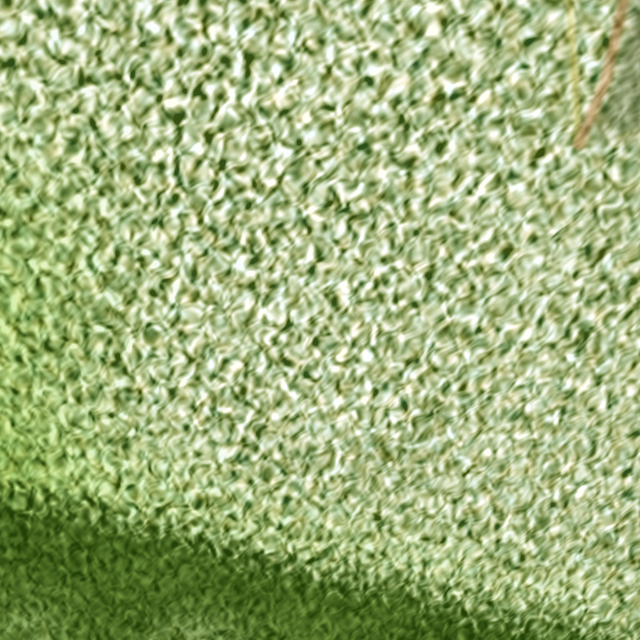
Write a Shadertoy shader that draws this texture.

```glsl
// Sunlit, bleached lawn seen at a slant, with a green shadow across the lower left
// and a slim wooden frame at the upper right. Stretched gradient noise forms the
// blades, a tone ramp colours them, and soft masks place shade, tint and wood.

const vec3 DEEP_GREEN  = vec3(0.20, 0.31, 0.08);
const vec3 LEAF_GREEN  = vec3(0.45, 0.54, 0.28);
const vec3 PALE_GREEN  = vec3(0.66, 0.72, 0.51);
const vec3 DRY_CREAM   = vec3(0.84, 0.88, 0.74);
const vec3 GLARE_WHITE = vec3(1.00, 1.00, 0.98);
const vec3 SHADE_DARK  = vec3(0.13, 0.25, 0.02);
const vec3 SHADE_LIGHT = vec3(0.40, 0.54, 0.20);
const vec3 WOOD_BROWN  = vec3(0.67, 0.55, 0.35);
const vec3 WOOD_YELLOW = vec3(0.78, 0.75, 0.42);

vec2 randomGradient(vec2 cell) {
    uvec2 k = uvec2(ivec2(cell)) * uvec2(1597334673u, 3812015801u);
    uint h = k.x ^ k.y;
    h = (h ^ (h >> 15)) * 2246822519u;
    h = (h ^ (h >> 13)) * 3266489917u;
    h ^= h >> 16;
    return vec2(h & 65535u, h >> 16) / 32767.5 - 1.0;
}

// Signed gradient noise, roughly -0.6 to 0.6
float gradientNoise(vec2 p) {
    vec2 i = floor(p), f = p - i;
    vec2 w = f * f * f * (f * (f * 6.0 - 15.0) + 10.0);
    vec2 e = vec2(0.0, 1.0);
    float a = dot(randomGradient(i), f);
    float b = dot(randomGradient(i + e.yx), f - e.yx);
    float c = dot(randomGradient(i + e.xy), f - e.xy);
    float d = dot(randomGradient(i + e.yy), f - e.yy);
    return mix(mix(a, b, w.x), mix(c, d, w.x), w.y);
}

// Noise drawn out along a direction leaning right of vertical by the given angle
float bladeNoise(vec2 p, float lean, float frequency, float stretch) {
    float c = cos(lean), s = sin(lean);
    vec2 q = vec2(c * p.x - s * p.y, s * p.x + c * p.y);
    return gradientNoise(q * frequency * vec2(1.0, 1.0 / stretch) + frequency);
}

// Ground coordinates whose grain grows towards the top
vec2 groundPlane(vec2 uv) {
    float scale = 1.0 + 0.6 * uv.y;
    return vec2((uv.x - 0.5) / scale, log(scale) / 0.6);
}

float grassGrain(vec2 p) {
    vec2 bend = vec2(gradientNoise(p * 45.0), gradientNoise(p * 45.0 + 31.7));
    p += 0.008 * bend;
    float grain = 0.90 * bladeNoise(p, 0.50, 92.0, 1.7);
    grain += 0.65 * bladeNoise(p, -0.45, 118.0, 1.8);
    grain += 0.50 * bladeNoise(p, 0.85, 185.0, 2.0);
    return grain;
}

vec3 grassRamp(float tone) {
    float t = clamp(tone, 0.0, 1.0) * 4.0;
    vec3 color = mix(DEEP_GREEN, LEAF_GREEN, clamp(t, 0.0, 1.0));
    color = mix(color, PALE_GREEN, clamp(t - 1.0, 0.0, 1.0));
    color = mix(color, DRY_CREAM, clamp(t - 2.0, 0.0, 1.0));
    return mix(color, GLARE_WHITE, clamp(t - 3.0, 0.0, 1.0));
}

float softSpot(vec2 p, vec2 center, vec2 radius) {
    vec2 d = (p - center) / radius;
    return exp(-dot(d, d));
}

float segmentDistance(vec2 p, vec2 a, vec2 b) {
    vec2 ab = b - a;
    return length(p - a - ab * clamp(dot(p - a, ab) / dot(ab, ab), 0.0, 1.0));
}

float softLine(float dist, float halfWidth) {
    return 1.0 - smoothstep(0.3 * halfWidth, 1.6 * halfWidth, dist);
}

// Two slats meeting in a point, with shaded grass to their right
vec3 addFrame(vec3 color, vec2 uv, float grain) {
    vec2 tip = vec2(0.905, 0.775), knee = vec2(0.945, 0.87), top = vec2(0.980, 1.02);
    float edge = uv.y < knee.y ? mix(tip.x, knee.x, (uv.y - tip.y) / (knee.y - tip.y))
                               : mix(knee.x, top.x, (uv.y - knee.y) / (top.y - knee.y));
    float shade = smoothstep(0.0, 0.03, uv.x - edge) * smoothstep(0.75, 0.83, uv.y);
    color = mix(color, vec3(0.50, 0.55, 0.38) + 0.35 * grain, 0.75 * shade);
    float right = min(segmentDistance(uv, tip, knee), segmentDistance(uv, knee, top));
    float left = segmentDistance(uv, tip, vec2(0.888, 1.02));
    color = mix(color, WOOD_YELLOW + 0.25 * grain, 0.60 * softLine(left, 0.007));
    return mix(color, WOOD_BROWN + 0.30 * grain, 0.80 * softLine(right, 0.009));
}

void mainImage(out vec4 fragColor, in vec2 fragCoord) {
    vec2 uv = fragCoord / iResolution.y;
    vec2 ground = groundPlane(uv);
    float grain = grassGrain(ground);
    float patches = gradientNoise(ground * 9.0 + 4.3);
    float tufts = smoothstep(0.22, 0.50, gradientNoise(ground * 30.0 + 17.0));

    // Sunlit grass, crispest in the upper middle
    float crisp = mix(0.82, 1.20, softSpot(uv, vec2(0.38, 0.80), vec2(0.45, 0.50)));
    float tone = 0.56 + crisp * grain + 0.16 * patches - 0.28 * tufts;
    vec3 color = grassRamp(tone);
    float hue = gradientNoise(ground * 55.0 + 8.0);
    color += hue * vec3(0.09, 0.0, -0.07);

    // Fresher green along the left and above the shadow
    float shadowLine = 0.235 - 0.245 * uv.x + 0.025 * patches;
    float fresh = 0.75 * softSpot(uv, vec2(-0.02, 0.48), vec2(0.20, 0.30));
    fresh += 0.55 * (1.0 - smoothstep(0.0, 0.20, uv.y - shadowLine)) * (1.0 - 0.6 * uv.x);
    color *= mix(vec3(1.0), vec3(0.78, 0.91, 0.57), clamp(fresh, 0.0, 1.0));

    // Shadow with a few sunny gaps near the lower edge
    float shadow = 1.0 - smoothstep(-0.035, 0.045, uv.y - shadowLine + 0.04 * grain);
    shadow *= 1.0 - 0.55 * softSpot(uv, vec2(0.30, 0.0), vec2(0.07, 0.04));
    shadow *= 1.0 - 0.35 * softSpot(uv, vec2(0.05, 0.02), vec2(0.06, 0.05));
    vec3 shaded = mix(SHADE_DARK, SHADE_LIGHT, clamp(0.45 + 0.95 * grain + 0.3 * patches, 0.0, 1.0));
    color = mix(color, shaded, 0.95 * shadow);

    color = addFrame(color, uv, grain);
    fragColor = vec4(clamp(color, 0.0, 1.0), 1.0);
}
```
